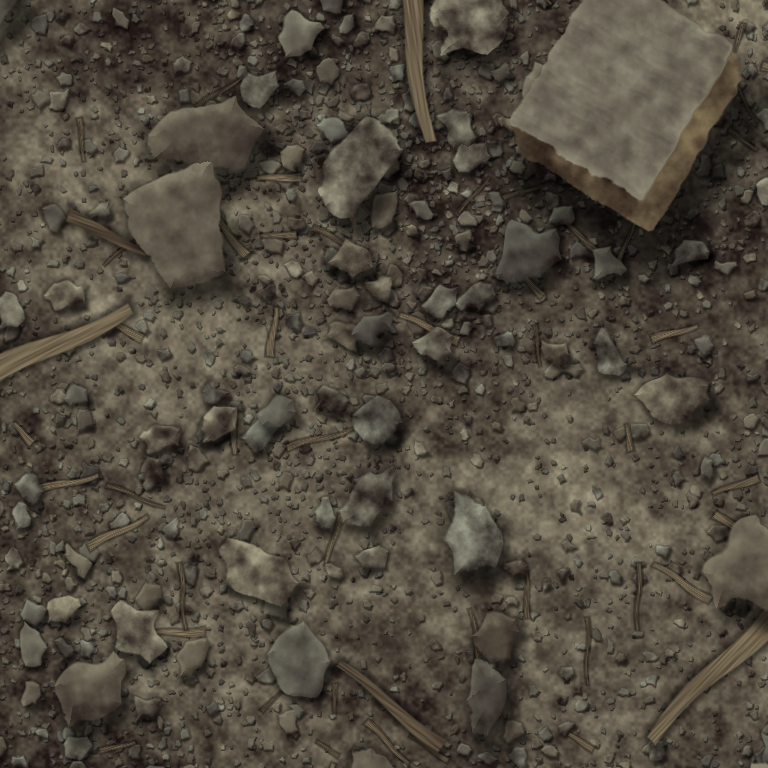
A WebGL 2 fragment shader for this texture:

```glsl
#version 300 es
precision highp float;
// Rubble on dry soil: layered noise makes the earth, jittered grids scatter
// faceted stones and splinters from grit to slabs, and a cut block rests on top.
// Each layer darkens what lies below it with a soft shadow before it is drawn.
uniform vec2 u_resolution;
out vec4 fragColor;

const float TAU = 6.28319;
const vec2 LIGHT = vec2(-0.45, 0.89);

float hash(vec2 p) { return fract(sin(dot(p, vec2(127.1, 311.7))) * 43758.5453); }
vec2 hash2(vec2 p) { return vec2(hash(p), hash(p + 37.7)); }

float noise(vec2 p) {
  vec2 i = floor(p), f = fract(p);
  f = f * f * (3.0 - 2.0 * f);
  return mix(mix(hash(i), hash(i + vec2(1, 0)), f.x),
             mix(hash(i + vec2(0, 1)), hash(i + 1.0), f.x), f.y);
}

float fbm(vec2 p) {
  float sum = 0.0, amp = 0.5;
  for (int i = 0; i < 5; i++) {
    sum += amp * noise(p);
    p = mat2(1.6, 1.2, -1.2, 1.6) * p + 7.3;
    amp *= 0.5;
  }
  return sum;
}

// Soil and stone colours from dark to pale
vec3 earth(float tone) {
  return mix(vec3(0.125, 0.09, 0.085), vec3(0.55, 0.53, 0.455), clamp(tone, 0.0, 1.15));
}

float blob(vec2 p, vec2 centre, float radius) {
  vec2 d = (p - centre) / radius;
  return exp(-dot(d, d));
}

// How crowded the ground is with debris
float rubble(vec2 p) {
  float piles = blob(p, vec2(0.14, 0.2), 0.22) + blob(p, vec2(0.5, 0.78), 0.22)
              + 0.6 * blob(p, vec2(0.2, 0.95), 0.18);
  return clamp(0.75 * piles + 0.7 * (noise(p * 5.0 + 3.0) - 0.35), 0.0, 1.0);
}

// Irregular convex polygon: signed distance and normal of the nearest side
vec3 polygon(vec2 q, float radius, float seed) {
  vec3 best = vec3(-9.0, 0.0, 0.0);
  float axis = hash(vec2(seed, 9.1)) * TAU;
  for (int i = 0; i < 6; i++) {
    vec2 h = hash2(vec2(seed, float(i)));
    float a = (float(i) + 0.8 * h.x) * TAU / 6.0;
    vec2 n = vec2(cos(a), sin(a));
    float reach = radius * (0.7 + 0.4 * h.y) * mix(0.6, 1.0, abs(cos(a - axis)));
    float d = dot(q, n) - reach;
    if (d > best.x) best = vec3(d, n);
  }
  return best;
}

// Nearest stone in a jittered grid: distance, side normal, random id
vec4 stoneField(vec2 p, float scale, float density, float seed) {
  vec4 best = vec4(1.0, 0.0, 0.0, 0.0);
  vec2 g = p * scale;
  for (int k = 0; k < 9; k++) {
    vec2 cell = floor(g) + vec2(k % 3, k / 3) - 1.0;
    vec2 centre = cell + 0.5 + 0.6 * (hash2(cell + seed) - 0.5);
    float id = hash(cell + seed * 1.7 + 5.0);
    if (hash(cell - seed) > density * (0.25 + rubble(centre / scale))) continue;
    vec3 s = polygon(g - centre, mix(0.24, 0.52, id * id), id * 91.0);
    if (s.x < best.x) best = vec4(s, id);
  }
  best.x /= scale;
  return best;
}

vec3 layStones(vec3 ground, vec2 p, float scale, float density, float seed, float grain, float blur) {
  vec2 wobble = vec2(noise(p * scale * 4.0), noise(p * scale * 4.0 + 17.0)) - 0.5;
  vec2 q = p + (wobble * 0.16 + 0.08 * (grain - 0.5)) / scale;
  vec4 s = stoneField(q, scale, density, seed);
  float blocker = stoneField(q + LIGHT * 0.12 / scale, scale, density, seed).x;
  float shadow = 1.0 - smoothstep(-0.05, 0.12, min(blocker, s.x + 0.02 / scale) * scale);
  ground *= 1.0 - 0.55 * shadow;
  float rough = step(0.5, fract(s.w * 13.0));
  float bevel = dot(s.yz, LIGHT) * smoothstep(-0.14, 0.0, s.x * scale);
  float tone = 0.54 + 0.3 * (fract(s.w * 7.0) - 0.5) + 0.26 * bevel
             + mix(0.6, 1.5, rough) * (grain - 0.48) + 0.25 * rough * wobble.x;
  vec3 tint = mix(vec3(1.02, 1.0, 0.96), vec3(0.95, 1.0, 1.03), fract(s.w * 29.0));
  return mix(ground, earth(tone) * tint, 1.0 - smoothstep(-blur, blur, s.x));
}

// Tapered splinters of wood lying at random angles
vec3 laySplinters(vec3 ground, vec2 p, float scale, float density, float seed, float blur) {
  vec2 g = p * scale;
  for (int k = 0; k < 9; k++) {
    vec2 cell = floor(g) + vec2(k % 3, k / 3) - 1.0;
    vec2 h = hash2(cell + seed), v = hash2(cell - seed * 2.0);
    if (v.x > density) continue;
    float a = h.x * TAU;
    vec2 q = mat2(cos(a), -sin(a), sin(a), cos(a)) * (g - cell - 0.3 - 0.4 * h);
    float len = mix(0.25, 0.7, v.y);
    float width = mix(0.025, 0.065, h.y) * (1.0 - 0.4 * q.x / len);
    float d = max(abs(q.x) - len, abs(q.y + 0.03 * sin(q.x * 5.0)) - width) / scale;
    ground *= 1.0 - 0.45 * (1.0 - smoothstep(0.0, 0.06 / scale, d));
    float fibre = noise(vec2(q.x * 5.0, q.y * 90.0) + h * 40.0);
    vec3 wood = earth(0.3 + 0.35 * h.y + 0.4 * (fibre - 0.4)) * vec3(1.06, 1.0, 0.9);
    ground = mix(ground, wood, 1.0 - smoothstep(-blur, blur, d));
  }
  return ground;
}

float box(vec2 q, vec2 size) {
  vec2 d = abs(q) - size;
  return length(max(d, 0.0)) + min(max(d.x, d.y), 0.0) - 0.006;
}

// Cut block: top face, two visible sides and a wide shadow
vec3 layBlock(vec3 ground, vec2 p, vec2 centre, vec2 size, float grain, float blur) {
  mat2 turn = mat2(0.86, 0.51, -0.51, 0.86);
  vec2 q = turn * (p - centre) + 0.012 * (grain - 0.5), drop = turn * vec2(0.012, -0.04);
  float body = 1.0;
  for (int i = 0; i < 7; i++) body = min(body, box(q - drop * float(i) / 6.0, size));
  ground *= 1.0 - 0.6 * (1.0 - smoothstep(-0.01, 0.06, box(q - drop * 1.9, size)));
  float right = smoothstep(-0.004, 0.004, q.x - size.x);
  vec3 side = earth(mix(0.3, 0.5, right) + 0.8 * (grain - 0.48)) * vec3(1.08, 1.0, 0.86);
  float top = box(q, size), scratch = noise(q * vec2(35.0, 220.0)) - 0.5;
  float tone = 0.73 + 0.6 * (grain - 0.48) + 0.09 * scratch + 0.1 * smoothstep(-0.012, 0.0, top);
  ground = mix(ground, side, 1.0 - smoothstep(-blur, blur, body));
  return mix(ground, earth(tone), 1.0 - smoothstep(-blur, blur, top));
}

void main() {
  vec2 p = gl_FragCoord.xy / u_resolution.y;
  float blur = max(0.0018, 1.0 / u_resolution.y), grain = fbm(p * 48.0);
  // Soil
  float tone = 0.53 + fbm(p * 5.0 + 0.4 * noise(p * 9.0)) - 0.48
             + 0.9 * (grain - 0.48) + 0.24 * (noise(p * 210.0) - 0.5) - 0.14 * rubble(p);
  vec3 color = earth(tone) * vec3(1.02, 1.0, 0.97);
  // Debris from fine to coarse
  for (int i = 0; i < 6; i++) {
    float level = float(i), scale = 95.0 * pow(0.565, level);
    color = layStones(color, p, scale, 0.55 - 0.03 * level, 11.0 + 12.0 * level, grain, blur);
    if (i == 2 || i == 4) color = laySplinters(color, p, scale * 0.5, 0.2, 31.0 + level, blur);
  }
  color = layBlock(color, p, vec2(0.81, 0.89), vec2(0.095, 0.112), grain, blur);
  fragColor = vec4(color, 1.0);
}
```
